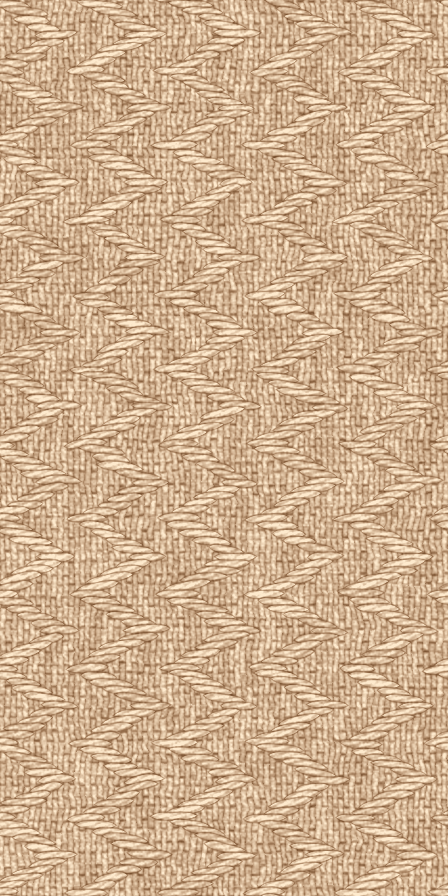
Give the GLSL for this texture, as a Shadertoy shader.

```glsl
// Herringbone weave of natural fibre: pale weft floats step sideways row by row into
// zigzag bands, over a ground of fine upright warp threads split by weft rows. Floats
// are tapered capsules in weave units (one unit = one row), shaded as twisted yarn.
#define REPEATS vec2(5.0, 12.0)  // zigzag bands across, zigzags down
#define CELL vec2(12.0, 10.0)    // size of one repeat in weave units
#define STEP 1.6                 // sideways shift from one row to the next
#define FLOAT_HALF vec2(2.6, 0.5) // half length and half thickness of a float
#define TILT 0.12                // slant of the floats
#define WARP_DENSITY 1.3         // warp threads per unit
#define WEAR 0.2                 // tone variation between yarns
#define FUZZ 0.5                 // strength of the fibre grain
#define DARK vec3(0.47, 0.315, 0.185)
#define LIGHT vec3(0.97, 0.885, 0.77)

const float TAU = 6.2831853;

float hash(vec2 p) {
    vec3 a = fract(vec3(p.xyx) * 0.1031);
    a += dot(a, a.yzx + 33.33);
    return fract((a.x + a.y) * a.z);
}

float noise(vec2 p) {
    vec2 i = floor(p), f = fract(p);
    f = f * f * (3.0 - 2.0 * f);
    vec2 e = vec2(0.0, 1.0);
    return mix(mix(hash(i), hash(i + e.yx), f.x),
               mix(hash(i + e.xy), hash(i + e.yy), f.x), f.y);
}

// Tone of the ground: upright warp threads, dipping under a weft row every third row
float groundTone(vec2 q) {
    float x = q.x * WARP_DENSITY + 0.4 * (noise(q * vec2(0.6, 1.1)) - 0.5);
    float thread = floor(x), across = fract(x);
    float y = (q.y + 1.5 * mod(thread, 2.0)) / 3.0 + 0.15 * hash(vec2(thread, 7.0));
    float along = fract(y), seed = hash(vec2(thread, floor(y)));
    float body = pow(sin(across * TAU * 0.5), 0.8);
    float ends = smoothstep(0.0, 0.14, along) * smoothstep(1.0, 0.86, along);
    float fibres = sin(TAU * (across * 0.8 + q.y * 0.9 + seed));
    float weft = 0.5 - 0.5 * cos(TAU * q.y);
    float loop = 0.32 + 0.54 * body + 0.07 * fibres;
    return mix(0.2 + 0.5 * weft, loop, ends * 0.85) + WEAR * (seed - 0.5);
}

// Signed distance (x) and tone (y) of the float nearest to q in one row
vec2 weftFloat(vec2 q, float row) {
    float m = mod(row + CELL.y * 0.5, CELL.y), turn = CELL.y * 0.5;
    float slope = TILT * sign(m - turn) * step(0.5, m);
    float x = q.x + 2.2 - STEP * (abs(m - turn) - 0.5 * turn);
    float column = floor(x / CELL.x);
    float seed = hash(vec2(row, column) + 19.0);
    float seed2 = hash(vec2(column, row) + 53.0);

    // Local yarn frame, with uneven placement, slant and length
    vec2 c = vec2(x - (column + 0.5) * CELL.x + 0.9 * (seed - 0.5), q.y - row - 0.5);
    c.y -= (slope + 0.1 * (seed - 0.4)) * c.x + 0.16 * (seed2 - 0.5);
    float u = c.x / (FLOAT_HALF.x * mix(0.84, 1.16, seed2));
    float d = abs(c.y) - FLOAT_HALF.y * (1.0 - u * u * u * u);

    // Rounded profile, slanting strands, light from above, darker tucked ends
    float v = c.y / FLOAT_HALF.y;
    float strands = sin(TAU * (c.x * 0.45 - c.y * 1.4 + seed));
    float tone = 0.45 + 0.46 * (1.0 - v * v) + 0.1 * v + 0.13 * strands
               - 0.2 * u * u + WEAR * (seed - 0.5);
    return vec2(d, tone);
}

void mainImage(out vec4 fragColor, in vec2 fragCoord) {
    vec2 q = fragCoord / iResolution.xy * REPEATS * CELL;
    float px = REPEATS.x * CELL.x / iResolution.x;

    // Hand-loomed unevenness
    vec2 p = q + 0.6 * (vec2(noise(q * 0.25), noise(q * 0.25 + 41.0)) - 0.5);
    float tone = groundTone(p);

    // Floats of the row and its neighbours, each with a contact shadow
    float row = floor(p.y);
    for (int i = 1; i >= -1; i--) {
        vec2 yarn = weftFloat(p, row + float(i));
        tone *= 1.0 - 0.6 * (1.0 - smoothstep(0.0, 0.3, yarn.x));
        tone = mix(tone, yarn.y, 1.0 - smoothstep(-0.6 * px, 0.6 * px, yarn.x));
    }

    // Fibre grain, then a ramp that stays warm in its middle tones
    float grain = 0.5 * noise(q * vec2(1.9, 3.6)) + 0.5 * noise(q * 3.9 + 11.0);
    tone = clamp(tone + 0.06 + FUZZ * (grain - 0.5), 0.0, 1.05);
    vec3 color = mix(DARK, LIGHT, tone);
    color -= vec3(0.0, 0.08, 0.12) * tone * (1.0 - tone);
    fragColor = vec4(color, 1.0);
}
```
